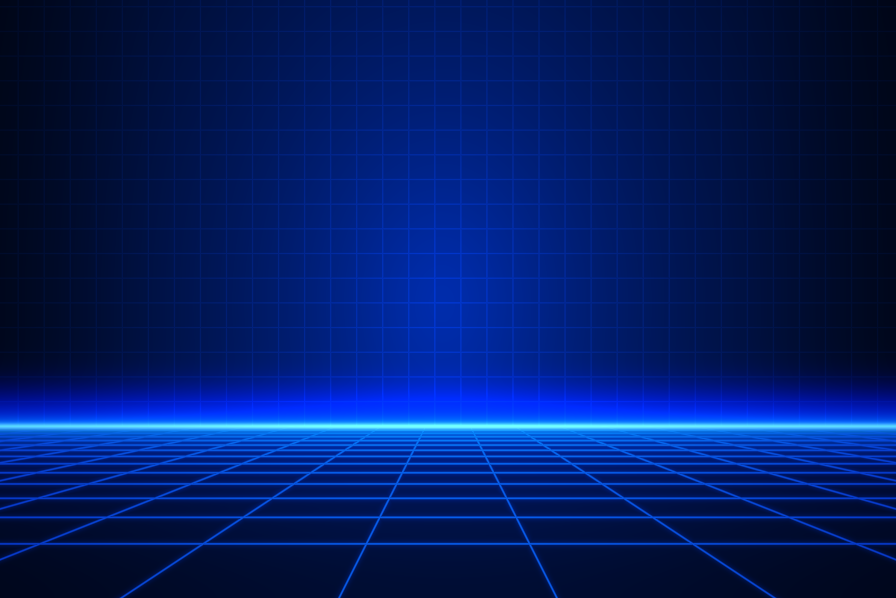
This background is drawn by a WebGL 2 fragment shader. Its source:

```glsl
#version 300 es
precision highp float;
// A dark blue hall: a faint square grid on a softly lit back wall, a glowing
// horizon, and a perspective floor grid. Floor lines are equal steps in
// projected depth, turned back into canvas distances for even line widths.

uniform vec2 u_resolution;
out vec4 outColor;

// Heights and lengths are fractions of the canvas height; x = 0 is the middle.
const float HORIZON = 0.287;
const float VANISHING_Y = 0.361;
const vec2 LIGHT_CENTER = vec2(-0.010, 0.492);
const vec2 WALL_CELL = vec2(0.04355, 0.04127);
const vec2 WALL_OFFSET = vec2(-0.0220, 0.6586);
const float ROW_STEP = 0.725;
const float ROW_START = 3.697;
const float COLUMN_STEP = 1.009;

// Distance, in cells, to the nearest whole number.
float cellDistance(float v) {
    return abs(fract(v + 0.5) - 0.5);
}

float softLine(float dist, float halfWidth, float pixel) {
    return 1.0 - smoothstep(0.0, halfWidth + pixel, dist);
}

float gaussian(float d, float width) {
    return exp(-d * d / (width * width));
}

// Rounded exponential light, stretched vertically.
float ambientLight(vec2 p, vec2 center, float stretch) {
    vec2 d = (p - center) * vec2(1.0, stretch);
    return exp(-(sqrt(dot(d, d) + 0.004) - 0.063) / 0.47);
}

vec3 wall(vec2 p, float pixel) {
    float light = ambientLight(p, LIGHT_CENTER, 0.70);
    vec3 color = vec3(0.0, 0.172, 0.67) * light;
    color *= 1.0 - 0.35 * smoothstep(0.45, 0.85, abs(p.x));

    vec2 cell = (p - WALL_OFFSET) / WALL_CELL;
    vec2 dist = vec2(cellDistance(cell.x), cellDistance(cell.y)) * WALL_CELL;
    float grid = max(softLine(dist.x, 0.0005, pixel), softLine(dist.y, 0.0005, pixel));
    color += vec3(0.005, 0.055, 0.19) * grid * (0.12 + 0.75 * light);

    // Blue haze, tighter azure glow above the horizon
    float t = p.y - HORIZON;
    color.b += 0.76 * gaussian(t, 0.060);
    color.g += 0.45 * exp(-t / 0.016);
    return color;
}

vec3 floorGrid(vec2 p, float pixel) {
    float depth = 1.0 / (VANISHING_Y - p.y);
    float t = HORIZON - p.y;
    float side = gaussian(p.x, 0.70);

    vec3 color = mix(vec3(0.0, 0.022, 0.105), vec3(0.0, 0.078, 0.31), side);
    color *= 1.0 - 0.35 * smoothstep(0.08, 0.29, t);
    color.b += 0.62 * exp(-t / 0.034);
    color.g += 0.42 * exp(-t / 0.018);

    // The nearest row lies in front of the first cell, so clamp below it
    float row = max((depth - ROW_START) / ROW_STEP, -0.5);
    float rowDist = cellDistance(row) * ROW_STEP / (depth * depth);
    float column = p.x * depth / COLUMN_STEP - 0.5;
    float columnSlope = depth * length(vec2(1.0, p.x * depth)) / COLUMN_STEP;
    float columnDist = cellDistance(column) / columnSlope;

    float lines = max(softLine(rowDist, 0.0013, pixel), softLine(columnDist, 0.0013, pixel));
    float halo = max(gaussian(rowDist, 0.006), gaussian(columnDist, 0.006));
    float cellFade = smoothstep(0.0, 0.025, t);
    vec3 lineColor = mix(vec3(0.03, 0.17, 0.80), vec3(0.03, 0.40, 1.0), side);
    lineColor.g += 0.22 * side * exp(-t / 0.035);
    color += vec3(0.0, 0.03, 0.13) * halo * cellFade;
    return mix(color, max(color, lineColor), lines * mix(0.45, 0.90, cellFade));
}

// Pale cyan core of the horizon.
vec3 horizonCore(vec2 p) {
    float t = p.y - HORIZON;
    float strength = mix(0.65, 1.0, gaussian(p.x, 0.60));
    vec3 core = vec3(0.46, 0.40, 0.18) * gaussian(t, 0.0055);
    return core * strength + vec3(0.0, 0.08, 0.10) * gaussian(t, 0.014);
}

void main() {
    float pixel = 1.0 / u_resolution.y;
    vec2 p = (gl_FragCoord.xy - vec2(0.5 * u_resolution.x, 0.0)) * pixel;

    vec3 above = wall(vec2(p.x, max(p.y, HORIZON)), pixel);
    vec3 below = floorGrid(vec2(p.x, min(p.y, HORIZON)), pixel);
    float edge = smoothstep(HORIZON - pixel, HORIZON + pixel, p.y);
    vec3 color = mix(below, above, edge) + horizonCore(p);
    outColor = vec4(clamp(color, 0.0, 1.0), 1.0);
}
```
